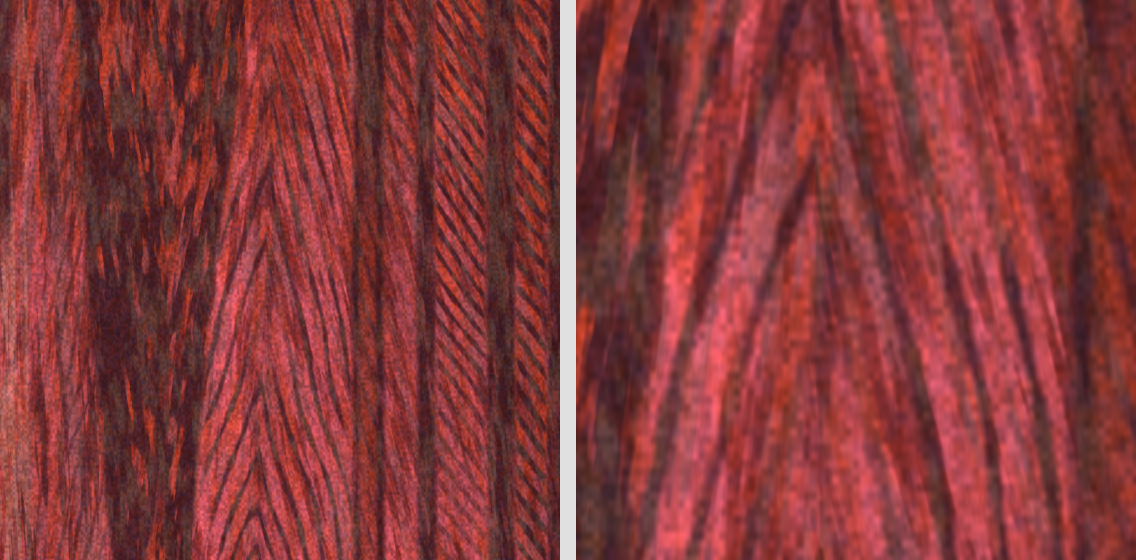
Left, the full canvas; right, a detail of the centre.
Reproduce this texture procedurally as a three.js fragment shader.

```glsl
// Draws folded red cloth with dark vertical pleats and slanted feather-like stripes.
varying vec2 vUv;

const vec3 PINK = vec3(0.72, 0.29, 0.33);
const vec3 ORANGE = vec3(0.68, 0.23, 0.16);
const vec3 DUSTY = vec3(0.55, 0.29, 0.31);
const vec3 MAROON = vec3(0.44, 0.14, 0.14);
const vec3 PLUM = vec3(0.29, 0.12, 0.15);
const vec3 UMBER = vec3(0.37, 0.23, 0.21);
const vec3 PALE = vec3(0.72, 0.46, 0.41);

float hash(vec2 p) {
  vec3 q = fract(p.xyx * 0.1031);
  q += dot(q, q.yzx + 33.33);
  return fract((q.x + q.y) * q.z);
}

float noise(vec2 p) {
  vec2 cell = floor(p);
  vec2 f = fract(p);
  f = f * f * (3.0 - 2.0 * f);
  float low = mix(hash(cell), hash(cell + vec2(1.0, 0.0)), f.x);
  float high = mix(hash(cell + vec2(0.0, 1.0)), hash(cell + 1.0), f.x);
  return mix(low, high, f.y);
}

float fbm(vec2 p) {
  float sum = 0.0;
  float gain = 0.55;
  for (int i = 0; i < 3; i++) {
    sum += gain * noise(p);
    p = p * 2.03 + 17.3;
    gain *= 0.52;
  }
  return sum;
}

float band(float x, float left, float right, float soft) {
  return smoothstep(left - soft, left + soft, x)
       * (1.0 - smoothstep(right - soft, right + soft, x));
}

// Continuous slanted stripes; steep is the rise per unit of x.
float slashes(vec2 p, float steep, float freq, float fill) {
  float u = (p.y + steep * p.x) * freq + 0.7 * noise(p * vec2(8.0, 6.0));
  float edge = fill + 0.4 * (fbm(p * vec2(40.0, 22.0)) - 0.5);
  return 1.0 - smoothstep(edge - 0.22, edge + 0.22, abs(fract(u) * 2.0 - 1.0));
}

// Long flecks that lean sideways.
float flecks(vec2 p, float lean, vec2 scale) {
  return fbm(vec2(p.x + lean * p.y, p.y) * scale);
}

// Flecks leaning one way on the left side and the other way on the right.
float plumes(vec2 p, float leftLean, float rightLean, float side, vec2 scale) {
  return mix(flecks(p, leftLean, scale), flecks(p + 4.0, rightLean, scale), side);
}

void main() {
  vec2 p = vUv;
  p.x += 0.008 * (noise(p * vec2(6.0, 4.0)) - 0.5);
  float x = p.x;
  float y = p.y;

  // Regions: left drape, dark funnel, centre panel, right pleats
  float funnelLeft = mix(0.205, 0.13, pow(y, 0.7));
  float funnelRight = mix(0.345, 0.45, y * y * 0.5 + y * 0.5);
  float drape = 1.0 - smoothstep(funnelLeft - 0.006, funnelLeft + 0.006, x);
  float funnel = band(x, funnelLeft, funnelRight, 0.008);
  float centre = band(x, funnelRight, 0.63, 0.01);
  float wide = band(x, 0.78, 0.868, 0.006);
  float narrow = band(x, 0.692, 0.742, 0.006);
  float last = band(x, 0.922, 0.978, 0.006);

  // Cloth ground, streaked in the direction of the folds
  float axis = 0.475 + 0.03 * (y - 0.5);
  float side = smoothstep(-0.02, 0.02, x - axis);
  float warm = plumes(p, -0.12, 0.22, side, vec2(70.0, 9.0)) - 0.5;
  float heat = 0.25 + 2.2 * warm + 0.5 * funnel + 0.4 * last
             + 0.5 * smoothstep(0.4, 1.0, y) + 0.12 * wide;
  vec3 cloth = mix(PINK, ORANGE, clamp(heat, 0.0, 1.0));
  float worn = plumes(p + 3.7, -0.1, 0.25, side, vec2(90.0, 8.0));
  cloth = mix(cloth, DUSTY, 0.7 * smoothstep(0.48, 0.70, worn));
  float stain = plumes(p + 9.1, -0.1, 0.25, side, vec2(80.0, 10.0));
  cloth = mix(cloth, MAROON, 0.75 * smoothstep(0.50, 0.74, stain + 0.06 * y));

  // Stripes printed on each panel
  vec2 mirrored = vec2(abs(x - axis), y + 0.05 * side);
  float chevron = slashes(mirrored, 3.6, 8.5, 0.24);
  chevron *= 0.35 + 0.65 * smoothstep(0.25, 0.6, noise(p * vec2(14.0, 5.0)));
  float spine = band(x, axis - 0.010, axis + 0.016, 0.014)
              * smoothstep(0.40, 0.60, fbm(p * vec2(70.0, 12.0)));
  float ink = centre * max(chevron, 0.75 * spine);
  ink = max(ink, wide * slashes(p, 1.35, 25.0, 0.38) * mix(0.5, 1.0, smoothstep(0.1, 0.55, y)));
  ink = max(ink, narrow * slashes(p, 1.7, 20.0, 0.32) * mix(0.2, 0.85, smoothstep(0.5, 0.9, y)));
  ink = max(ink, last * slashes(p, 1.2, 22.0, 0.40));
  ink = max(ink, drape * band(x, 0.1, 0.2, 0.01) * 0.6 * slashes(p, -3.6, 11.0, 0.26));

  // Dark funnel pierced by thin flame-like flecks
  float split = smoothstep(-0.02, 0.02, x - mix(0.26, 0.34, y));
  float flame = plumes(p, 0.13, -0.12, split, vec2(75.0, 13.0));
  float rim = 1.0 - smoothstep(0.0, 0.07, x - funnelLeft);
  float rightRim = smoothstep(0.04, 0.0, funnelRight - x);
  float glow = noise(vec2(x + 0.1 * y, y) * vec2(18.0, 4.0) + 8.0) - 0.5;
  float cut = 0.60 - 0.11 * y + 0.18 * rim + 0.06 * rightRim - 0.14 * glow;
  ink = max(ink, funnel * (1.0 - smoothstep(cut - 0.09, cut + 0.09, flame)));

  // Dark pleats between the right panels
  float ragged = 0.62 + 0.38 * smoothstep(0.30, 0.5, flecks(p + 5.0, 0.1, vec2(90.0, 14.0)));
  float pleat = max(band(x, 0.632, 0.688, 0.007), band(x, 0.746, 0.778, 0.008));
  pleat = max(pleat, max(band(x, 0.87, 0.92, 0.007), band(x, 0.98, 1.1, 0.006)));
  float ember = band(x, 0.644, 0.674, 0.005) * (1.0 - smoothstep(0.55, 0.75, y));
  ember *= 1.0 - 0.7 * slashes(p, 3.0, 12.0, 0.3);
  ink = max(ink, pleat * ragged * (1.0 - 0.85 * ember));
  cloth = mix(cloth, ORANGE * 0.95, ember * 0.6);

  // Pale and grey runs down the left drape
  float run = 0.042 + 0.012 * noise(vec2(3.0, y * 5.0));
  float thread = smoothstep(0.42, 0.62, flecks(p, 0.03, vec2(120.0, 8.0)));
  float greyRun = mix(0.175, 0.08, pow(y, 0.55));
  float hem = 1.0 - smoothstep(0.0, 0.05, x - 0.03 * (1.0 - y));
  cloth = mix(cloth, PALE, drape * thread * 0.6 * hem);
  cloth = mix(cloth, PALE, 0.6 * band(x, run - 0.002, run + 0.002, 0.004));
  cloth = mix(cloth, DUSTY, 0.8 * drape * band(x, greyRun - 0.012, greyRun + 0.012, 0.01));
  ink = max(ink, 0.7 * drape * smoothstep(0.54, 0.70, flecks(p + 2.0, 0.06, vec2(80.0, 6.0))));
  ink = max(ink, 0.9 * band(x, -0.1, 0.022, 0.008) * smoothstep(0.5, 0.65, y));

  // Ink colour, soft folds, threads and woven grain
  float age = flecks(p + 2.0, 0.05, vec2(80.0, 20.0));
  vec3 inkColor = mix(PLUM, UMBER, smoothstep(0.36, 0.68, age));
  vec3 color = mix(cloth, inkColor, clamp(ink, 0.0, 1.0) * 0.95);
  color *= 0.84 + 0.32 * fbm(p * vec2(10.0, 2.5) + 6.0);
  color *= 1.0 + 0.07 * centre - 0.08 * max(funnel, pleat);
  float fiber = plumes(p + 1.3, -0.05, 0.12, side, vec2(150.0, 40.0)) - 0.5;
  float grain = noise(vUv * vec2(240.0, 210.0)) - 0.5;
  float tint = noise(vUv * vec2(150.0, 110.0) + 40.0) - 0.5;
  color *= 1.0 + 0.34 * fiber + 0.34 * grain;
  color += vec3(0.05, -0.02, -0.08) * tint;
  gl_FragColor = vec4(color, 1.0);
}
```
